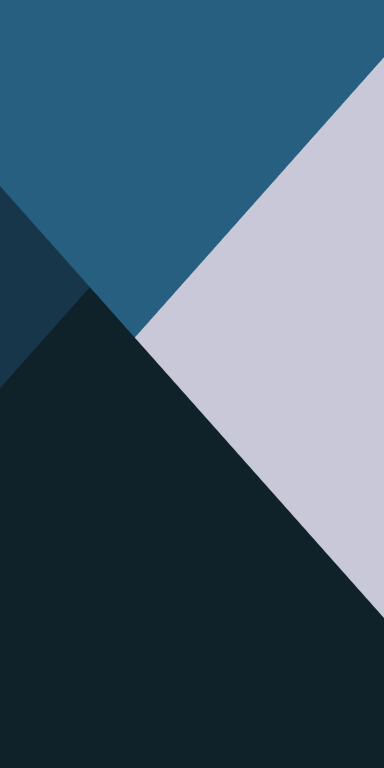
A Shadertoy shader for this background:

```glsl
// Flat geometric background: four colour fields split by crossing diagonal edges.

const vec3 BLUE  = vec3(0.149, 0.373, 0.498);
const vec3 LILAC = vec3(0.788, 0.784, 0.847);
const vec3 NAVY  = vec3(0.090, 0.212, 0.290);
const vec3 DARK  = vec3(0.059, 0.133, 0.165);

// The canvas spans 1 unit across and 2 units up.
const vec2 CANVAS = vec2(1.0, 2.0);

// Edge slope, and the height where each edge meets the left side.
const float SLOPE        = 1.125;
const float FALLING_EDGE = 1.5156;
const float LILAC_EDGE   = 0.7260;
const float NAVY_EDGE    = 0.9890;

// Signed distance to a sloped line, positive above it.
float lineDistance(vec2 p, float slope, float height) {
    return (p.y - slope * p.x - height) / sqrt(1.0 + slope * slope);
}

// Coverage of the positive side, smoothed over one pixel.
float coverage(float dist, float pixel) {
    return clamp(dist / pixel + 0.5, 0.0, 1.0);
}

void mainImage(out vec4 fragColor, in vec2 fragCoord) {
    vec2 p = fragCoord / iResolution.xy * CANVAS;
    float pixel = CANVAS.y / iResolution.y;

    float aboveFalling = coverage(lineDistance(p, -SLOPE, FALLING_EDGE), pixel);
    float aboveLilac = coverage(lineDistance(p, SLOPE, LILAC_EDGE), pixel);
    float aboveNavy = coverage(lineDistance(p, SLOPE, NAVY_EDGE), pixel);

    // Pair of fields on each side of the falling diagonal
    vec3 upper = mix(LILAC, BLUE, aboveLilac);
    vec3 lower = mix(DARK, NAVY, aboveNavy);

    fragColor = vec4(mix(lower, upper, aboveFalling), 1.0);
}
```
